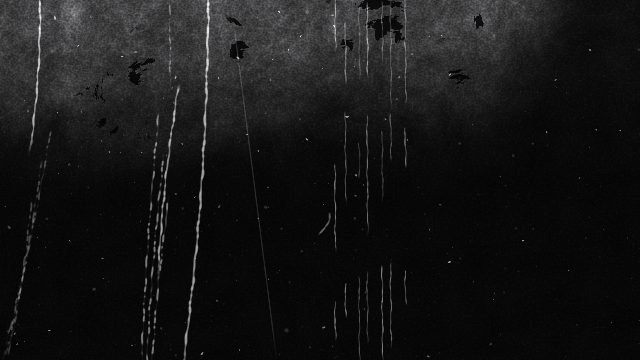
A Shadertoy shader for this texture:

```glsl
// Worn black film plate: grey haze at the top, flaked paint, dust and long scratches.

const vec3 TINT = vec3(0.99, 0.99, 1.01);
const float BASE_LEVEL = 0.031;
const float HAZE_LEVEL = 0.24;
const float HAZE_START = 0.45;
const float HAZE_END = 1.05;
const float SCRATCH_LEVEL = 0.68;
const float DUST_LEVEL = 0.62;
const float FLAKE_DARKNESS = 0.82;
const int STREAK_COUNT = 21;
const int STREAK_COLUMNS = 7;
const int FLAKE_COUNT = 5;
// Flake clusters: centre x, centre y, radius, strength
const vec4 FLAKES[FLAKE_COUNT] = vec4[](
    vec4(1.03, 0.95, 0.10, 1.0), vec4(1.28, 0.98, 0.08, 0.85),
    vec4(1.275, 0.775, 0.03, 1.1), vec4(0.67, 0.89, 0.06, 0.75),
    vec4(0.36, 0.76, 0.14, 0.60));

float hash(float n) {
    n = fract(n * 0.1031);
    n *= n + 33.33;
    return fract(n * (n + n));
}

vec2 hash2(vec2 p) {
    vec3 q = fract(p.xyx * vec3(0.1031, 0.1030, 0.0973));
    q += dot(q, q.yzx + 33.33);
    return fract((q.xx + q.yz) * q.zy);
}

// Distance to the nearest scattered point
float cellular(vec2 p) {
    vec2 cell = floor(p), f = p - cell;
    float nearest = 2.0;
    for (int y = -1; y <= 1; y++)
        for (int x = -1; x <= 1; x++) {
            vec2 o = vec2(x, y);
            vec2 d = o + hash2(cell + o + 50.0) - f;
            nearest = min(nearest, dot(d, d));
        }
    return sqrt(nearest);
}

// Warped, rotated sine octaves, roughly -1 to 1
float layeredSines(vec2 p) {
    float sum = 0.0, amp = 0.55;
    for (int i = 0; i < 6; i++) {
        p = mat2(0.8, 0.6, -0.6, 0.8) * p * 1.85 + 1.7;
        p += 0.7 * sin(p.yx * 0.8 + float(i));
        sum += amp * sin(p.x) * sin(p.y + 0.6);
        amp *= 0.66;
    }
    return sum;
}

// Bent line from top to foot; wear breaks it into dashes
float scratch(vec2 p, vec2 top, vec2 foot, float bend, float width, float wear) {
    float seed = top.x * 91.0 + foot.y * 17.0;
    float t = (top.y - p.y) / (top.y - foot.y);
    if (t < 0.0 || t > 1.0) return 0.0;
    float wobble = 0.0012 * sin(p.y * 61.0 + seed) + 0.0007 * sin(p.y * 147.0 + seed);
    float d = abs(p.x - mix(top.x, foot.x, t) - bend * sin(3.1416 * t) - wobble * step(0.001, width));
    float rough = 0.5 + 0.3 * sin(p.y * 83.0 + seed * 3.0) + 0.3 * sin(p.y * 217.0 + 4.0 * sin(p.y * 31.0 + seed));
    float w = max(width * (0.65 + 0.5 * rough), 0.8 / iResolution.y);
    float line = (1.0 - smoothstep(0.2 * w, 1.3 * w, d)) * min(1.0, width / w);
    float ends = smoothstep(0.0, 0.05, t) * (1.0 - smoothstep(0.85, 1.0, t));
    return line * ends * mix(0.75 + 0.25 * rough, smoothstep(0.3, 0.8, rough), wear);
}

// Sparse elongated specks, one at most per cell
float dust(vec2 p, float scale, float density) {
    vec2 cell = floor(p * scale);
    vec2 pick = hash2(cell + 7.0), shape = hash2(cell + 131.0);
    vec2 d = fract(p * scale) - mix(vec2(0.25), vec2(0.75), hash2(cell + 61.0));
    float a = 6.283 * shape.x;
    d = mat2(cos(a), sin(a), -sin(a), cos(a)) * d * vec2(1.0, 1.0 + shape.y);
    float radius = mix(0.04, 0.13, pick.y * pick.y * pick.y);
    float soft = 0.6 * scale / iResolution.y;
    float spot = 1.0 - smoothstep(max(radius - soft, 0.0), radius + soft, length(d));
    return spot * step(pick.x, density) * mix(0.2, 1.0, shape.y * shape.y);
}

void mainImage(out vec4 fragColor, in vec2 fragCoord) {
    vec2 p = fragCoord / iResolution.y;
    float cloud = layeredSines(p * 2.2 + 3.0);
    float mottle = layeredSines(p * 13.0);
    float grain = cellular(p * vec2(150.0, 165.0));
    float pits = cellular(p * 48.0 + mottle);

    // Haze, darker toward the right, with a pale stain on the left
    float haze = smoothstep(HAZE_START, HAZE_END, p.y + 0.05 * cloud);
    haze *= 1.0 - 0.88 * smoothstep(1.38, 1.68, p.x + 0.5 * (1.0 - p.y) + 0.08 * cloud);
    float stain = exp(-pow((p.x - 0.187 + 0.01 * mottle) / 0.03, 2.0));
    haze += 0.22 * stain * smoothstep(0.5, 0.8, p.y) * (0.6 + mottle);
    float surface = (1.0 + 0.3 * cloud + 0.28 * mottle) * (0.55 + 0.55 * grain + 0.42 * pits);
    float level = BASE_LEVEL * (0.55 + 0.9 * grain + 0.2 * mottle) + HAZE_LEVEL * max(haze * surface, 0.0);

    // Dark flakes with a faint raised rim
    float region = 0.0;
    for (int i = 0; i < FLAKE_COUNT; i++) {
        vec2 d = (p - FLAKES[i].xy) / FLAKES[i].z;
        region = max(region, FLAKES[i].w * exp(-dot(d, d)));
    }
    float edge = layeredSines(p * 17.0 + 5.0) + 0.95 * region - 0.88;
    level *= 1.0 - FLAKE_DARKNESS * smoothstep(0.0, 0.08, edge) * smoothstep(0.05, 0.3, region);
    level += 0.05 * region * exp(-pow((edge + 0.05) / 0.05, 2.0));

    // Long scratches
    float marks = scratch(p, vec2(0.111, 1.04), vec2(0.081, 0.56), 0.010, 0.0036, 0.2);
    marks += scratch(p, vec2(0.58, 1.05), vec2(0.498, -0.1), 0.020, 0.0042, 0.2);
    marks += scratch(p, vec2(0.497, 0.77), vec2(0.437, 0.21), -0.008, 0.0036, 0.3);
    marks += 0.5 * scratch(p, vec2(0.47, 1.05), vec2(0.474, 0.75), 0.0, 0.0025, 0.8);
    marks += 0.55 * scratch(p, vec2(0.65, 0.93), vec2(0.771, -0.02), 0.0, 0.0009, 0.0);
    marks += 0.6 * scratch(p, vec2(0.915, 0.41), vec2(0.882, 0.345), 0.012, 0.004, 0.1);
    // Worn, doubled scratches
    for (int i = 0; i < 3; i++) {
        float k = float(i), shift = 0.014 * k;
        marks += 0.75 * scratch(p, vec2(0.442 + shift, 0.7 - 0.12 * k), vec2(0.39 + shift, -0.08), -0.006, 0.0032, 0.85);
        marks += 0.4 * scratch(p, vec2(0.145 - 2.0 * shift, 0.66 - 0.1 * k), vec2(0.002 + 0.5 * shift, -0.02), 0.008, 0.003, 0.9);
    }
    // Upright streaks sharing a few columns
    for (int i = 0; i < STREAK_COUNT; i++) {
        float k = float(i), column = float(i % STREAK_COLUMNS);
        float x = 0.93 + 0.19 * column / float(STREAK_COLUMNS - 1) + 0.012 * (hash(column + 3.0) - 0.5);
        float top = 1.1 - 0.38 * floor(k / float(STREAK_COLUMNS)) - 0.2 * hash(k + 11.0);
        float span = mix(0.1, 0.36, hash(k + 29.0));
        marks += mix(0.3, 0.85, hash(k + 47.0)) * scratch(p, vec2(x, top), vec2(x + 0.002, top - span), 0.0, 0.002, 0.35);
    }

    // Dust
    float specks = dust(p, 34.0, 0.09) + dust(p + 4.3, 17.0, 0.06) + 0.4 * dust(p + 9.1, 60.0, 0.08);
    level += SCRATCH_LEVEL * min(marks, 1.2) + DUST_LEVEL * specks;
    fragColor = vec4(clamp(level * TINT, 0.0, 1.0), 1.0);
}
```
